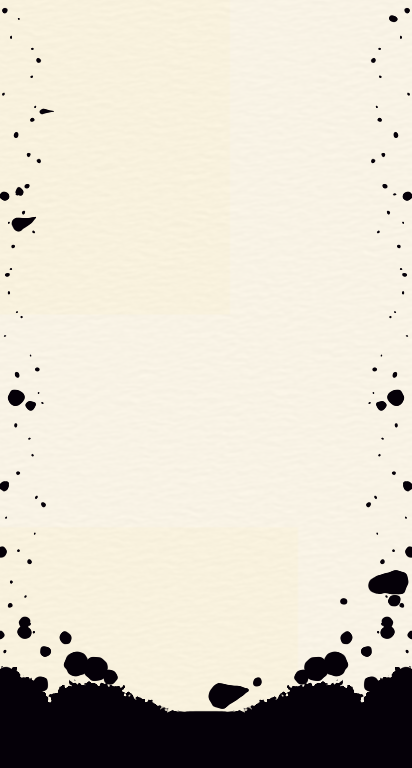
This background is drawn by a Shadertoy shader. Its source:

```glsl
// Cream textured paper framed by black ink: a ragged pool below and spatter up both sides.
#define INK vec3(0.02, 0.0, 0.03)
#define PAPER_WARM vec3(0.973, 0.946, 0.868)
#define PAPER_PALE vec3(0.973, 0.951, 0.898)
#define SHEET vec2(53.65, 100.0)   // sheet size, in hundredths of its height
#define GRAIN 0.022                // strength of the paper relief
#define WOBBLE 0.28                // raggedness of the ink drops
#define DROPLETS 46

vec2 hash2(vec2 p) {
    p = vec2(dot(p, vec2(127.1, 311.7)), dot(p, vec2(269.5, 183.3)));
    return fract(sin(p) * 43758.5);
}

float corner(vec2 cell, vec2 f, vec2 o) {
    return dot(hash2(cell + o) * 2.0 - 1.0, f - o);
}

float gradientNoise(vec2 p) {
    vec2 i = floor(p), f = fract(p);
    vec2 u = f * f * f * (f * (f * 6.0 - 15.0) + 10.0);
    return mix(mix(corner(i, f, vec2(0, 0)), corner(i, f, vec2(1, 0)), u.x),
               mix(corner(i, f, vec2(0, 1)), corner(i, f, vec2(1, 1)), u.x), u.y);
}

// Tapered stroke from a (radius ra) to b (radius rb).
float taper(vec2 p, vec2 a, vec2 b, float ra, float rb) {
    vec2 ab = b - a;
    float t = clamp(dot(p - a, ab) / dot(ab, ab), 0.0, 1.0);
    return length(p - a - ab * t) - mix(ra, rb, t);
}

float disc(vec2 p, vec2 c, float r) {
    return length(p - c) - r;
}

// Pool of ink: low in the centre, notched and rising toward the sides.
float poolDistance(vec2 p) {
    float d = abs(p.x - 0.5 * SHEET.x);
    float notch = (d - 20.4) / 1.2;
    float level = 7.4 + 3.65 * smoothstep(3.2, 14.3, d)
                - 1.8 * exp(-notch * notch) + 2.1 * smoothstep(20.8, 26.8, d);
    vec2 q = vec2(d, p.y);
    float rough = 1.1 * gradientNoise(q * 0.9) + 0.9 * gradientNoise(q * 2.1);
    return (p.y - level - rough * smoothstep(1.0, 8.0, d)) * 0.7;
}

// Blots repeated on both sides; x is measured from the nearer side.
float mirroredBlots(vec2 p) {
    vec3 blots[15] = vec3[15](
        vec3(0.6, 74.5, 0.65), vec3(0.5, 36.7, 0.65), vec3(0.1, 28.1, 0.7),
        vec3(2.1, 48.2, 1.05), vec3(4.0, 47.2, 0.6), vec3(3.2, 19.0, 0.75),
        vec3(3.15, 17.7, 0.9), vec3(8.6, 16.9, 0.8), vec3(5.9, 15.2, 0.7),
        vec3(10.0, 13.5, 1.6), vec3(12.5, 12.9, 1.6), vec3(14.3, 11.8, 0.95),
        vec3(5.3, 10.9, 1.0), vec3(0.0, 17.3, 0.55), vec3(0.8, 11.8, 1.4));
    float d = 1e3;
    for (int i = 0; i < 15; i++) d = min(d, disc(p, blots[i].xy, blots[i].z));
    return d;
}

// Fine droplets, thinning out away from the sides.
float droplets(vec2 p) {
    float d = 1e3;
    for (int i = 0; i < DROPLETS; i++) {
        float k = float(i);
        vec2 h = hash2(vec2(k, 3.0)), s = hash2(vec2(k, 8.0));
        float y = mix(14.0, 100.0, (k + h.y) / float(DROPLETS));
        d = min(d, disc(p, vec2(0.2 + 5.6 * h.x, y), 0.12 + 0.24 * s.x * s.x));
    }
    return d;
}

// Large strokes and blots that break the symmetry.
float looseStrokes(vec2 p) {
    float d = taper(p, vec2(2.5, 70.8), vec2(4.7, 71.6), 0.95, 0.08);
    d = min(d, taper(p, vec2(28.9, 9.4), vec2(32.1, 10.1), 1.7, 0.3));
    d = min(d, taper(p, vec2(49.0, 23.8), vec2(51.6, 24.2), 1.05, 1.6));
    d = min(d, taper(p, vec2(5.6, 85.5), vec2(6.9, 85.5), 0.33, 0.06));
    d = min(d, disc(p, vec2(51.4, 21.8), 0.75));
    d = min(d, disc(p, vec2(33.5, 11.2), 0.6));
    d = min(d, disc(p, vec2(2.5, 75.1), 0.5));
    d = min(d, disc(p, vec2(51.2, 97.5), 0.5));
    return min(d, disc(p, vec2(44.8, 21.7), 0.4));
}

// Wavy relief lit from above, over two warmer panels.
vec3 paper(vec2 p) {
    float upper = smoothstep(30.1, 29.8, p.x) * smoothstep(58.9, 59.2, p.y);
    float lower = smoothstep(39.0, 38.6, p.x) * smoothstep(31.5, 31.2, p.y);
    vec2 q = vec2(p.x * 0.55 + p.y * 0.2, p.y * 1.5 - p.x * 0.18);
    q += 0.5 * gradientNoise(p * 0.5);
    float relief = gradientNoise(q) - gradientNoise(q + vec2(0.1, 0.4));
    relief += 0.4 * gradientNoise(p * vec2(1.6, 3.2));
    return mix(PAPER_PALE, PAPER_WARM, max(upper, lower)) + GRAIN * relief;
}

void mainImage(out vec4 fragColor, in vec2 fragCoord) {
    vec2 p = fragCoord / iResolution.xy * SHEET;
    float soft = 0.6 * SHEET.y / iResolution.y;

    vec2 side = vec2(min(p.x, SHEET.x - p.x), p.y);
    vec2 warp = WOBBLE * vec2(gradientNoise(side * 0.9), gradientNoise(side * 0.9 + 19.0));

    float ink = min(poolDistance(p), looseStrokes(p + warp));
    ink = min(ink, min(mirroredBlots(side + warp), droplets(side + warp)));

    vec3 color = mix(INK, paper(p), smoothstep(-soft, soft, ink));
    fragColor = vec4(color, 1.0);
}
```
